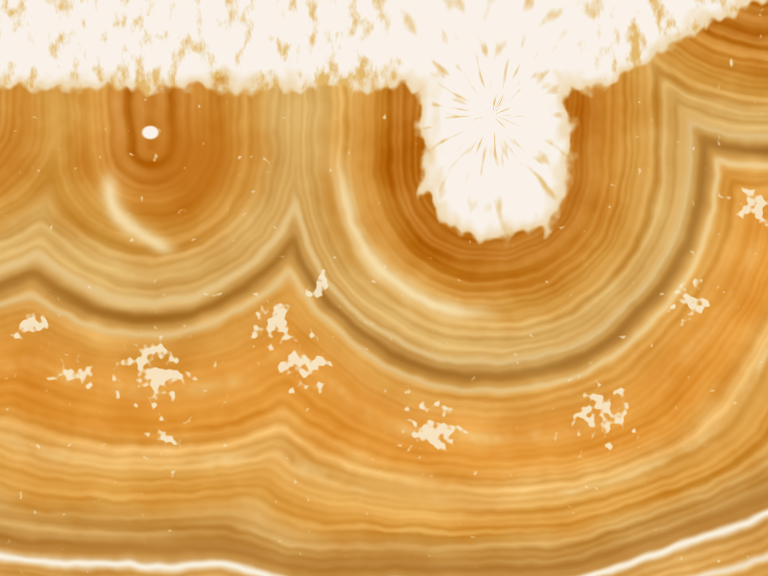
Write a Shadertoy shader that draws this texture.

```glsl
// Banded honey onyx: hanging rounded lobes of mineral layers below a white crystal crust.

const float LINE_DEPTH = 0.365;   // depth of the dark seam shared by all lobes

vec2 hashGradient(vec2 cell) {
    float h = fract(sin(dot(cell, vec2(127.1, 311.7))) * 43758.5);
    return vec2(cos(h * 6.2832), sin(h * 6.2832));
}

float gradientNoise(vec2 p) {
    vec2 i = floor(p), f = p - i;
    vec2 u = f * f * f * (f * (f * 6.0 - 15.0) + 10.0);
    vec2 e = vec2(1.0, 0.0);
    float a = dot(hashGradient(i), f);
    float b = dot(hashGradient(i + e.xy), f - e.xy);
    float c = dot(hashGradient(i + e.yx), f - e.yx);
    float d = dot(hashGradient(i + e.xx), f - e.xx);
    return mix(mix(a, b, u.x), mix(c, d, u.x), u.y);
}

float fbm(vec2 p) {
    float sum = 0.0, amp = 0.6;
    for (int i = 0; i < 4; i++) {
        sum += amp * gradientNoise(p);
        p = mat2(1.6, 1.2, -1.2, 1.6) * p + 7.3;
        amp *= 0.55;
    }
    return sum;
}

float softMin(float a, float b, float k) {
    float h = max(k - abs(a - b), 0.0) / k;
    return min(a, b) - h * h * k * 0.25;
}

float bump(float x, float centre, float width) {
    float t = (x - centre) / width;
    return exp(-t * t);
}

// Layer depth of one lobe; the lobe widens as it grows downward.
float lobeDepth(vec2 p, vec2 centre, float seamRadius, float growth, float tilt) {
    vec2 q = p - centre;
    float side = sign(q.x) * smoothstep(0.12, 0.35, abs(q.x));
    float lift = tilt * side * smoothstep(0.45, 0.65, -q.y);
    q.x *= mix(1.0, 0.65, smoothstep(0.3, 0.75, -q.y));
    q.y = min(q.y, 0.0);
    return LINE_DEPTH + growth * (length(q) - seamRadius) + lift;
}

float layerDepth(vec2 p) {
    float d = lobeDepth(p, vec2(0.851, 0.714), 0.365, 1.0, 0.03);
    d = softMin(d, lobeDepth(p, vec2(0.26, 0.748), 0.295, 0.83, 0.0), 0.012);
    d = softMin(d, lobeDepth(p, vec2(-0.069, 0.792), 0.295, 0.83, 0.0), 0.012);
    return softMin(d, lobeDepth(p, vec2(1.328, 1.104), 0.365, 1.0, 0.0), 0.012);
}

vec3 layerColour(float d) {
    vec3 ramp[14] = vec3[14](
        vec3(.73, .43, .10), vec3(.75, .46, .14), vec3(.80, .53, .19), vec3(.84, .61, .28),
        vec3(.85, .67, .38), vec3(.82, .62, .32), vec3(.87, .62, .28), vec3(.89, .60, .24),
        vec3(.88, .58, .21), vec3(.90, .68, .36), vec3(.87, .62, .27), vec3(.81, .61, .32),
        vec3(.82, .60, .30), vec3(.85, .62, .30));
    float t = clamp((d - 0.104) / 0.052, 0.0, 12.99);
    int i = int(t);
    return mix(ramp[i], ramp[i + 1], smoothstep(0.0, 1.0, fract(t)));
}

// Soft arc around a centre, fading away from its middle angle.
float arcGlow(vec2 p, vec2 centre, float radius, float width, float midAngle) {
    vec2 q = p - centre;
    float facing = dot(normalize(q + 1e-5), vec2(cos(midAngle), sin(midAngle)));
    return bump(length(q), radius, width) * smoothstep(0.62, 0.88, facing);
}

float speckles(vec2 p) {
    vec3 clusters[11] = vec3[11](
        vec3(.06, .435, .035), vec3(.27, .357, .06), vec3(.13, .354, .03), vec3(.47, .44, .04),
        vec3(.525, .365, .045), vec3(.75, .25, .05), vec3(1.04, .28, .05), vec3(1.198, .48, .035),
        vec3(1.31, .645, .035), vec3(.556, .505, .02), vec3(.29, .236, .025));
    float density = 0.0;
    for (int i = 0; i < 11; i++)
        density += bump(length(p - clusters[i].xy), 0.0, clusters[i].z);
    float grain = gradientNoise(p * 42.0) + 0.6 * gradientNoise(p * 95.0);
    return smoothstep(0.0, 0.4, min(density, 1.0) + 1.1 * grain - 0.6);
}

// Positive inside the white crust and its hanging tongue.
float crustInside(vec2 p) {
    float edge = 0.845 + 0.15 * smoothstep(1.0, 1.33, p.x);
    vec2 q = p - vec2(0.862, 0.712);
    float tongue = 0.132 - length(vec2(q.x, min(q.y, 0.0)));
    float ragged = 0.028 * fbm(p * 13.0) + 0.022 * gradientNoise(p * vec2(45.0, 26.0));
    return max(p.y - edge, tongue) + ragged;
}

vec3 crustColour(vec2 p, float inside) {
    vec2 q = p - vec2(0.855, 0.8);
    float rays = gradientNoise(vec2(atan(q.x, q.y) * 9.0, length(q) * 22.0));
    float fibres = fbm(p * vec2(34.0, 18.0));
    float inTongue = 1.0 - smoothstep(0.13, 0.22, abs(q.x));
    float stain = mix(fibres + 0.4 * fbm(p * 7.0) + 0.04, 0.75 * rays + 0.3 * fibres - 0.1, inTongue);
    stain = smoothstep(0.02, 0.5, stain) + 0.5 * (1.0 - smoothstep(0.0, 0.035, inside));
    return mix(vec3(.98, .95, .91), vec3(.89, .72, .42), clamp(stain, 0.0, 1.0));
}

void mainImage(out vec4 fragColor, in vec2 fragCoord) {
    vec2 p = fragCoord / iResolution.y;
    vec2 warp = vec2(fbm(p * 6.0), fbm(p * 6.0 + 31.0));
    float d = layerDepth(p + 0.014 * warp) + 0.003 * gradientNoise(p * 28.0);
    float cloud = fbm(p * 8.0 + 3.0);

    // Layers with fine striations, calmer in the orange zone
    vec3 col = layerColour(d + 0.02 * cloud);
    float stripes = gradientNoise(vec2(d * 105.0, p.x * 2.0)) + 0.8 * gradientNoise(vec2(d * 42.0, p.x * 3.0 + 9.0));
    float calm = bump(d, 0.47, 0.06);
    col += stripes * mix(0.15, 0.05, calm) * vec3(0.7, 0.9, 1.0);
    col += cloud * vec3(0.08, 0.12, 0.13);
    col = mix(col, vec3(.75, .43, .09), 0.75 * bump(length(p - vec2(0.34, 0.72)), 0.0, 0.085));

    // Dark seam between pale layers
    float flank = 0.6 + 0.5 * gradientNoise(p * 4.0 + 5.0);
    col = mix(col, vec3(.93, .82, .60), 0.65 * (bump(d, 0.345, 0.007) + bump(d, 0.392, 0.006)));
    col = mix(col, vec3(.58, .37, .12), clamp(flank, 0.3, 0.9) * bump(d, 0.368, 0.011));

    // Pale bands, glowing crescents and scattered crystals
    float patchy = smoothstep(-0.2, 0.5, fbm(p * 9.0 + 17.0));
    col = mix(col, vec3(.97, .84, .58), patchy * (0.6 * bump(d, 0.475, 0.012) + 0.7 * bump(d, 0.58, 0.008)));
    vec2 bent = p + 0.02 * warp;
    float crescent = arcGlow(bent, vec2(0.851, 0.714), 0.262, 0.015, -2.36)
                   + arcGlow(bent, vec2(0.3125, 0.696), 0.125, 0.015, -2.39);
    col = mix(col, vec3(.98, .90, .71), min(crescent, 1.0) * (0.8 + 0.3 * cloud));
    col = mix(col, vec3(.98, .92, .80), 0.9 * speckles(p));

    // White bottom veins under a brown shadow
    col = mix(col, vec3(.64, .41, .14), 0.6 * bump(d, 0.703, 0.014));
    col = mix(col, vec3(.98, .94, .86), bump(d, 0.728, 0.007) + 0.8 * bump(d, 0.785, 0.007));

    // Crystal crust and one loose grain
    float inside = crustInside(p);
    col = mix(col, crustColour(p, inside), smoothstep(-0.006, 0.008, inside));
    float grain = length((p - vec2(0.261, 0.77)) * vec2(0.8, 1.0));
    col = mix(col, vec3(.98, .95, .90), 1.0 - smoothstep(0.009, 0.014, grain));
    fragColor = vec4(clamp(col, 0.0, 1.0), 1.0);
}
```
